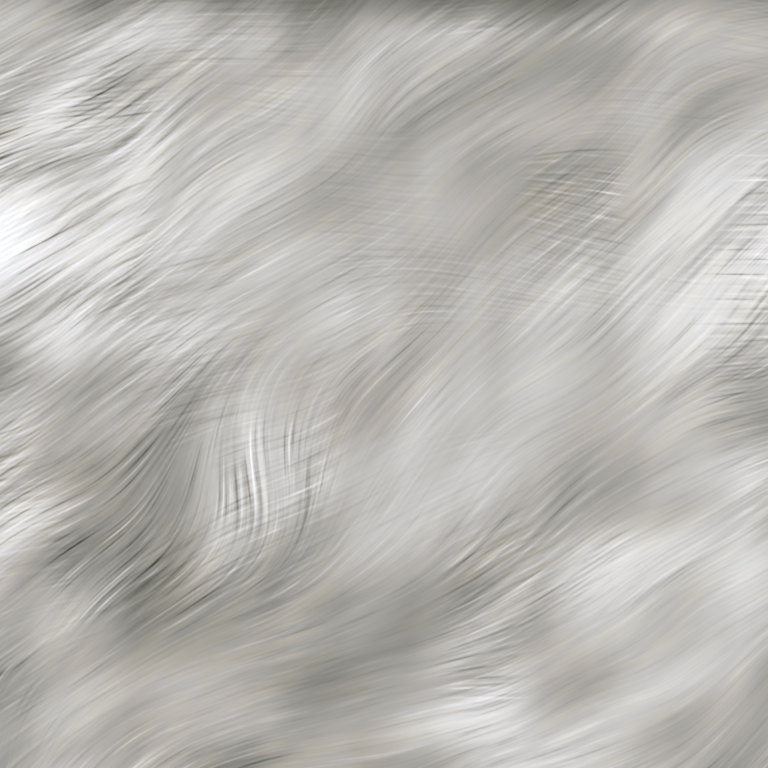
Reproduce this texture procedurally as a WebGL 1 fragment shader.

```glsl
precision highp float;
// Soft pale fur: noise is smeared along a curving flow field at several
// scales, giving broad tufts, locks and fine hairs. Sheen near the sides
// brightens the coat and sharpens its strands; the centre stays hazy.

uniform vec2 u_resolution;

const vec3 SHADOW = vec3(0.585, 0.578, 0.555);
const vec3 FLEECE = vec3(0.712, 0.701, 0.684);
const vec3 SILVER = vec3(0.91, 0.91, 0.915);
const vec3 STRAW = vec3(0.02, 0.008, -0.035);
const int COMB_STEPS = 14;

float hash(vec2 cell) {
  return fract(sin(dot(cell, vec2(127.1, 311.7))) * 43758.5453);
}

float noise(vec2 p) {
  vec2 cell = floor(p);
  vec2 f = fract(p);
  f = f * f * (3.0 - 2.0 * f);
  float low = mix(hash(cell), hash(cell + vec2(1.0, 0.0)), f.x);
  float high = mix(hash(cell + vec2(0.0, 1.0)), hash(cell + 1.0), f.x);
  return mix(low, high, f.y);
}

// Noise centred on zero
float wobble(vec2 p) {
  return noise(p) - 0.5;
}

// Soft elliptical spot
float glow(vec2 p, vec2 centre, vec2 radius) {
  vec2 q = (p - centre) / radius;
  return exp(-dot(q, q));
}

// Direction in which the hair lies, turned by lean
vec2 hairFlow(vec2 p, float lean) {
  float angle = 0.5 + lean;
  angle += 0.8 * wobble(p * 3.2 + 4.7) + 0.5 * wobble(p * 8.0 + 21.3);
  angle += 0.85 * glow(p, vec2(0.33, 0.38), vec2(0.14, 0.13));
  return vec2(cos(angle), sin(angle));
}

// Averages noise along the flow, both ways from p, with fading weights
float comb(vec2 p, float frequency, float stride, float lean) {
  vec2 ahead = p;
  vec2 behind = p;
  float sum = wobble(p * frequency);
  float total = 1.0;
  for (int i = 0; i < COMB_STEPS; i++) {
    float weight = 1.0 - 0.7 * float(i) / float(COMB_STEPS);
    ahead += hairFlow(ahead, lean) * stride;
    behind -= hairFlow(behind, lean) * stride;
    sum += weight * (wobble(ahead * frequency) + wobble(behind * frequency));
    total += 2.0 * weight;
  }
  return sum / total;
}

// Quiets weak strands so that only scattered ones stand out
float sparse(float strand) {
  return strand * (0.4 + 7.0 * abs(strand));
}

vec3 furColour(float tone) {
  vec3 dim = mix(SHADOW, FLEECE, (tone - 0.575) / 0.128);
  vec3 lit = mix(FLEECE, SILVER, (tone - 0.703) / 0.207);
  return mix(dim, lit, step(0.703, tone));
}

void main() {
  vec2 p = gl_FragCoord.xy / u_resolution.y;

  // Bright sides, the hazy centre and the shaded top edge
  float sheen = glow(p, vec2(0.0, 0.74), vec2(0.29, 0.2));
  sheen += glow(p, vec2(1.0, 0.68), vec2(0.19, 0.14));
  sheen += 0.8 * glow(p, vec2(0.0, 0.36), vec2(0.06, 0.09));
  sheen += 0.5 * glow(p, vec2(0.62, 0.96), vec2(0.2, 0.03));
  sheen = min(sheen, 1.0);
  float calm = 1.0 - 0.6 * glow(p, vec2(0.6, 0.68), vec2(0.23, 0.27));
  float topShade = smoothstep(0.95, 1.01, p.y + 0.03 * wobble(p * 9.0));
  float furrow = glow(p, vec2(0.0, 0.53), vec2(0.05, 0.035));
  furrow += glow(p, vec2(0.99, 0.5), vec2(0.05, 0.06));

  // Layers of hair, from wide tufts to single strands
  float cloud = wobble(p * 3.0 + 11.0) + 0.9 * wobble(p * 7.0 + 3.0);
  float tuft = comb(p, 18.0, 0.005, 0.0);
  float lock = comb(p, 75.0, 0.0038, 0.12);
  float strand = sparse(comb(p, 340.0, 0.003, 0.0));
  float stray = sparse(comb(p + 0.37, 310.0, 0.003, -0.25));
  float smear = wobble(p * vec2(34.0, 5.0) + 8.0);

  // Patches where the strands are crisp, against hazy ones
  float crisp = smoothstep(0.4, 0.85, noise(p * 8.0 + 31.0));
  crisp = calm * (0.25 + 0.6 * crisp) + 0.9 * sheen;
  float crossing = smoothstep(0.35, 0.7, noise(p * 8.0 + 52.0));

  float tone = 0.712 + 0.155 * cloud * calm + 0.14 * sheen;
  tone -= 0.17 * topShade + 0.15 * furrow;
  tone += 0.33 * tuft * calm * (1.0 + 0.7 * sheen);
  tone += 0.21 * lock * calm * (0.3 + 0.8 * crisp);
  tone += crisp * (strand + 0.8 * crossing * stray);
  tone += 0.03 * smear * (1.0 - sheen);

  // Light left border and a dim hollow low on the left
  tone += 0.035 * smoothstep(0.3, 0.0, p.x) * smoothstep(0.1, 0.3, p.y);
  tone -= 0.07 * glow(p, vec2(0.3, 0.27), vec2(0.22, 0.13));
  tone = min(tone, 0.86 + 0.5 * (tone - 0.86));

  // Faint straw tint in scattered locks
  float straw = smoothstep(0.04, 0.14, lock + 0.25 * wobble(p * 8.0 + 70.0));
  vec3 colour = furColour(tone) + 0.3 * straw * STRAW;
  gl_FragColor = vec4(clamp(colour, 0.0, 1.0), 1.0);
}
```
